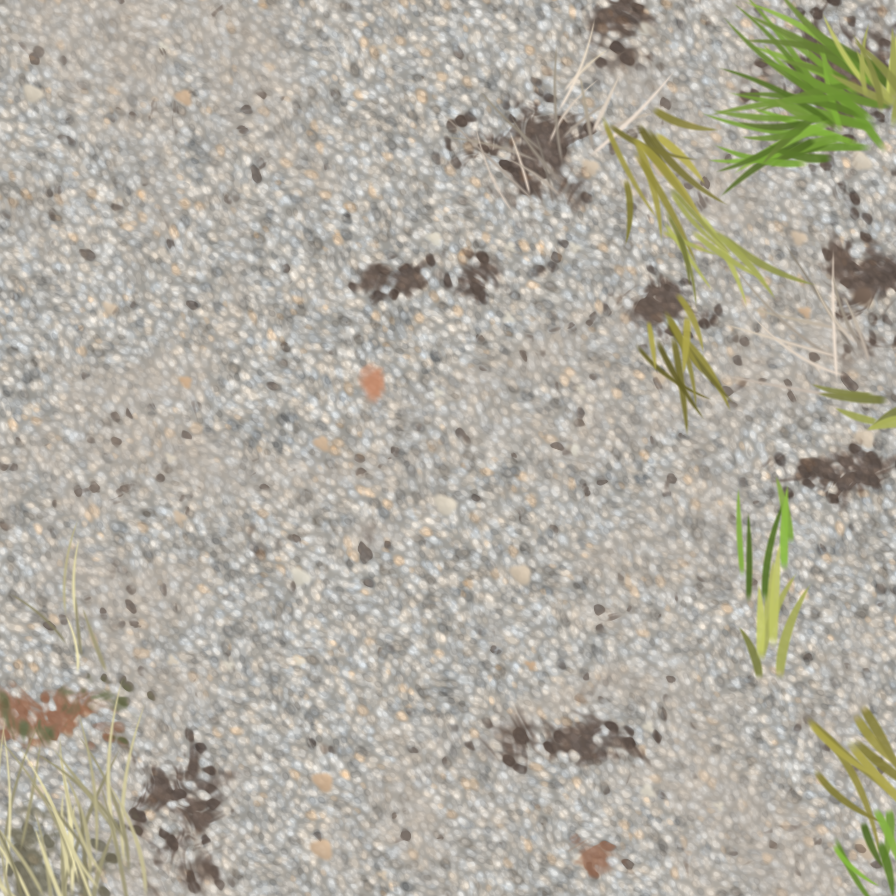
Give the GLSL for this texture, as a Shadertoy shader.

```glsl
// Pale gritty gravel with dark soil stains, pebbles, grass tufts and dry straw.

vec2 p;    // canvas position
vec3 col;  // colour painted so far

vec3 hash3(vec2 c) {
    return fract(sin(vec3(dot(c, vec2(127.1, 311.7)), dot(c, vec2(269.5, 183.3)),
                          dot(c, vec2(419.2, 371.9)))) * 43758.5);
}

// Layered, gently folded sines, roughly -1 to 1
float drift(vec2 q) {
    float sum = 0.0, amp = 0.5;
    for (int i = 0; i < 5; i++) {
        q = mat2(0.8, 0.6, -0.6, 0.8) * q * 1.7 + 0.7 * sin(q.yx * 1.3) + 2.7;
        sum += amp * sin(q.x) * cos(q.y * 0.9);
        amp *= 0.75;
    }
    return sum;
}

vec3 stoneColour(vec2 cell) {
    vec3 h = hash3(cell + 31.7);
    float value = mix(0.68, 0.94, h.x) * (h.y < 0.12 ? 0.6 : 1.0);
    vec3 hue = mix(vec3(0.96, 0.99, 1.01), vec3(1.05, 0.985, 0.9), h.z);
    return value * (h.y > 0.965 ? vec3(1.1, 0.94, 0.76) : hue);
}

// Soft cellular grains: rgb is the stone colour, a is low in the gaps
vec4 grains(vec2 q, float scale) {
    vec2 g = scale * vec2(dot(q, vec2(0.6, -0.6)), dot(q, vec2(0.8)));
    g += 0.3 * sin(g.yx * 0.7);
    vec4 sum = 0.03 * vec4(0.74, 0.73, 0.7, 1.0);
    for (int y = -1; y <= 1; y++)
    for (int x = -1; x <= 1; x++) {
        vec2 cell = floor(g) + vec2(x, y);
        vec2 d = g - cell - 0.1 - 0.8 * hash3(cell).xy;
        sum += exp(-12.0 * dot(d, d)) * vec4(stoneColour(cell), 1.0);
    }
    return vec4(sum.rgb / sum.a, sum.a);
}

// Sparse larger pebbles, one at most per cell
void pebbles() {
    vec2 g = p * 13.0, cell = floor(g);
    vec3 h = hash3(cell + 5.0);
    vec2 d = mat2(0.8, 0.6, -0.6, 0.8) * (g - cell - 0.3 - 0.4 * h.xy) * vec2(1.0, 1.3);
    float r = length(d) + 0.02 * sin(3.0 * atan(d.y, d.x) + 20.0 * h.x);
    float size = mix(0.07, 0.18, h.y * h.y);
    vec3 tint = mix(vec3(0.87, 0.85, 0.79), vec3(0.8, 0.67, 0.54), h.x * h.x);
    float mask = 1.0 - smoothstep(size - 0.05, size + 0.05, r);
    col = mix(col, tint * (1.0 + 0.6 * d.y), 0.85 * mask * step(0.74, h.z));
}

// Ragged blot, 0 to 1; place holds centre and radius
float blot(vec4 place, float grit) {
    vec2 q = (p - place.xy) / place.zw;
    float d = dot(q, q);
    return smoothstep(0.35, 0.85, exp(-d) * 0.85 + 0.55 * grit * exp(-0.4 * d));
}

// Fan of bent blades, tapered at both ends
void tuft(float x, float y, float angle, float spread, float len, float width, int count, vec3 tint) {
    vec2 root = vec2(x, y);
    if (distance(p, root) > 1.9 * len) return;
    for (int i = 0; i < count; i++) {
        vec3 h = hash3(root * 91.0 + float(i) * 3.7);
        vec3 k = hash3(root * 57.0 + float(i) * 7.1);
        float a = angle + spread * (h.x - 0.5) * 2.0;
        float l = len * mix(0.5, 1.15, h.y);
        vec2 q = p - root - (k.xy - 0.5) * len * 0.6;
        q = vec2(dot(q, vec2(cos(a), sin(a))), dot(q, vec2(-sin(a), cos(a))));
        float t = clamp(q.x / l, 0.0, 1.0);
        float side = q.y - (h.z - 0.5) * 0.8 * l * t * t;
        float w = width * mix(0.6, 1.1, k.x) * (1.0 - t) * (0.5 + 2.0 * t);
        float mask = 1.0 - smoothstep(w - 0.002, w + 0.002, abs(side));
        mask *= smoothstep(0.0, 0.15, t) * (1.0 - smoothstep(0.88, 1.0, t));
        vec3 shade = mix(tint * mix(0.65, 1.3, k.z), vec3(0.74, 0.71, 0.5), 0.35 * t * k.y);
        col = mix(col, shade, 0.9 * mask);
    }
}

void mainImage(out vec4 fragColor, in vec2 fragCoord) {
    p = fragCoord / iResolution.y;
    float broad = drift(p * 5.0), rough = drift(p * 26.0);

    // Gravel in two sizes, with sandy areas
    vec4 coarse = grains(p, 84.0), fine = grains(p + 3.3, 140.0);
    col = mix(coarse.rgb, fine.rgb, 0.4) * (1.0 + 0.05 * rough);
    col *= mix(0.9, 1.02, smoothstep(0.03, 0.5, coarse.a));
    col *= mix(0.95, 1.02, smoothstep(0.03, 0.5, fine.a));
    float sand = smoothstep(-0.3, 0.8, broad + 0.25 * rough);
    col = mix(col, vec3(0.74, 0.695, 0.645), 0.45 * sand);
    pebbles();

    // Dark soil stains
    vec4 stains[10] = vec4[10](
        vec4(0.6, 0.83, 0.1, 0.08), vec4(0.69, 0.96, 0.06, 0.05),
        vec4(0.5, 0.69, 0.11, 0.03), vec4(0.97, 0.7, 0.06, 0.11),
        vec4(0.64, 0.17, 0.13, 0.04), vec4(0.29, 0.4, 0.03, 0.03),
        vec4(0.94, 0.47, 0.08, 0.04), vec4(0.2, 0.1, 0.06, 0.1),
        vec4(0.94, 0.92, 0.11, 0.1), vec4(0.74, 0.66, 0.06, 0.05));
    float grit = rough + 3.0 * (0.72 - coarse.g);
    float soil = 0.6 * smoothstep(0.75, 1.3, grit + 0.3 * broad);
    for (int i = 0; i < 10; i++) soil = max(soil, blot(stains[i], grit));
    col = mix(col, vec3(0.37, 0.32, 0.295) * (0.4 + 0.85 * col), 0.88 * soil);

    // Rusty and green leaf litter
    vec3 rust = vec3(0.58, 0.39, 0.29);
    vec3 leaf = mix(rust, vec3(0.36, 0.38, 0.24), smoothstep(-0.2, 0.5, broad + rough));
    col = mix(col, leaf, 0.8 * blot(vec4(0.06, 0.2, 0.1, 0.04), grit));
    col = mix(col, rust, 0.7 * blot(vec4(0.66, 0.05, 0.03, 0.025), grit));
    col = mix(col, rust * 1.35, 0.8 * blot(vec4(0.415, 0.575, 0.018, 0.026), rough));

    // Dry straw and twigs
    vec3 straw = vec3(0.79, 0.76, 0.6), twig = vec3(0.77, 0.72, 0.67);
    col = mix(col, straw * 0.5, 0.7 * blot(vec4(0.06, 0.03, 0.09, 0.09), grit));
    tuft(0.05, 0.0, 1.8, 0.5, 0.18, 0.0032, 26, straw);
    tuft(0.12, 0.02, 1.9, 0.5, 0.17, 0.003, 14, straw);
    tuft(0.1, 0.28, 1.8, 0.35, 0.11, 0.003, 6, straw);
    tuft(0.64, 0.86, 0.8, 0.5, 0.13, 0.003, 7, twig);
    tuft(0.62, 0.8, 2.4, 0.7, 0.15, 0.0026, 10, twig);
    tuft(0.94, 0.6, 2.3, 0.9, 0.15, 0.0026, 10, twig);

    // Green and yellowing grass
    vec3 green = vec3(0.42, 0.57, 0.2), olive = vec3(0.59, 0.56, 0.25), lime = vec3(0.67, 0.69, 0.36);
    tuft(0.96, 0.87, 2.5, 0.8, 0.16, 0.006, 26, green);
    tuft(0.91, 0.84, 3.4, 0.4, 0.12, 0.0065, 14, green);
    tuft(1.0, 0.88, 2.0, 0.9, 0.11, 0.0065, 12, lime);
    tuft(0.71, 0.84, -0.9, 0.35, 0.14, 0.006, 11, olive);
    tuft(0.77, 0.77, -0.8, 0.4, 0.12, 0.005, 10, lime * 0.85);
    tuft(0.74, 0.65, -1.1, 0.6, 0.11, 0.005, 10, olive * 0.9);
    tuft(0.845, 0.27, 1.5, 0.15, 0.12, 0.007, 6, lime);
    tuft(0.86, 0.36, 1.6, 0.15, 0.13, 0.006, 5, green);
    tuft(0.92, 0.17, -0.95, 0.2, 0.15, 0.0065, 8, olive);
    tuft(0.96, 0.09, -1.2, 0.2, 0.11, 0.006, 6, green);
    tuft(1.0, 0.55, 3.1, 0.2, 0.08, 0.008, 5, lime);

    fragColor = vec4(clamp(col, 0.0, 1.0), 1.0);
}
```
